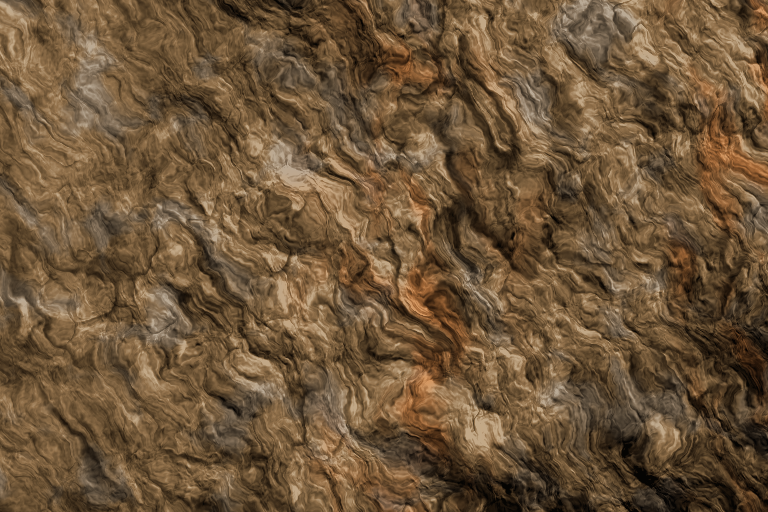
Reproduce this texture procedurally as a WebGL 2 fragment shader.

```glsl
#version 300 es
precision highp float;

uniform vec2 u_resolution;
out vec4 fragColor;

vec2 cellGradient(vec2 cell) {
  vec3 h = fract(cell.xyx * vec3(0.1031, 0.1030, 0.0973));
  h += dot(h, h.yzx + 33.33);
  return fract((h.xx + h.yz) * h.zy) * 2.0 - 1.0;
}

float noise(vec2 p) {
  vec2 i = floor(p), f = p - i;
  vec2 w = f * f * f * (f * (f * 6.0 - 15.0) + 10.0);
  vec2 e = vec2(1.0, 0.0);
  float low = mix(dot(cellGradient(i), f), dot(cellGradient(i + e), f - e), w.x);
  float high = mix(dot(cellGradient(i + e.yx), f - e.yx),
                   dot(cellGradient(i + 1.0), f - 1.0), w.x);
  return 1.4 * mix(low, high, w.y);
}

float fbm(vec2 p, int octaves) {
  float sum = 0.0, amp = 1.0;
  for (int i = 0; i < octaves; i++) {
    sum += amp * noise(p);
    p = mat2(2.0, 0.3, -0.3, 2.0) * p + 17.3;
    amp *= 0.5;
  }
  return sum;
}

// Rounded lumps separated by sharp creases
float rockHeight(vec2 p) {
  float sum = 0.0, amp = 0.2;
  p *= vec2(6.5, 4.2);
  for (int i = 0; i < 6; i++) {
    float n = noise(p);
    sum += amp * mix(n, 1.5 * abs(n), 0.6);
    p = mat2(2.0, 0.2, -0.2, 2.0) * p + 9.7;
    amp *= 0.5;
  }
  return sum;
}

// Shadow below a ledge: crisp on one side, fading on the other
float ledgeShadow(vec2 p, float width) {
  float n = noise(p);
  float breaks = smoothstep(-0.05, 0.3, noise(p * 0.6 + 41.0));
  return breaks * smoothstep(-0.04, 0.02, n) * (1.0 - smoothstep(0.02, width, n));
}

float blob(vec2 p, vec2 center, vec2 size) {
  vec2 d = (p - center) / size;
  return exp(-dot(d, d));
}

vec3 rockColor(float tone) {
  vec3 c = mix(vec3(0.02, 0.014, 0.008), vec3(0.12, 0.08, 0.04), smoothstep(0.0, 0.12, tone));
  c = mix(c, vec3(0.38, 0.29, 0.18), clamp((tone - 0.12) / 0.26, 0.0, 1.0));
  c = mix(c, vec3(0.58, 0.45, 0.30), clamp((tone - 0.38) / 0.20, 0.0, 1.0));
  return mix(c, vec3(0.76, 0.66, 0.53), clamp((tone - 0.58) / 0.18, 0.0, 1.0));
}

void main() {
  vec2 p = gl_FragCoord.xy / u_resolution.y;

  // Lean the grain and roughen its outlines
  vec2 q = vec2(p.x + 0.28 * p.y, p.y);
  q += 0.045 * vec2(fbm(p * 5.0, 3), fbm(p * 5.0 + 31.0, 3));
  q += 0.009 * vec2(fbm(p * 26.0 + 7.0, 3), fbm(p * 26.0 + 53.0, 3));

  // Relief lit from above
  vec2 toLight = vec2(0.0011, 0.0022);
  float slope = (rockHeight(q - toLight) - rockHeight(q + toLight)) / 0.005;
  float roughness = smoothstep(0.1, 0.65, p.x + 0.4 * noise(p * 4.0));
  float tone = 0.475 + slope * mix(0.055, 0.085, roughness);

  // Stains, fibres and grain
  float stain = fbm(p * vec2(4.0, 2.6) + 12.0, 5);
  tone += 0.15 * stain;
  tone += 0.07 * fbm(q * vec2(42.0, 16.0), 3);
  tone += 0.05 * noise(p * 115.0) + 0.045 * noise(p * 171.0 + 5.0);

  // Pale mineral patches
  float deposit = fbm(q * vec2(9.0, 6.0) + 73.0, 4);
  float paleZone = blob(p, vec2(1.0, 0.87), vec2(0.15, 0.2))
                 + 0.5 * blob(p, vec2(0.36, 0.43), vec2(0.12, 0.2));
  float pale = smoothstep(0.25, 0.65, deposit + 0.45 * paleZone);
  tone += 0.14 * pale;

  // Damp dark areas towards the lower right
  vec2 r = p + 0.13 * vec2(stain, deposit);
  float damp = smoothstep(0.72, 1.1, r.x) * (1.0 - smoothstep(0.02, 0.3, r.y));
  damp = max(damp, 0.8 * smoothstep(1.28, 1.38, r.x) * (1.0 - smoothstep(0.4, 0.7, r.y)));
  damp = max(damp, 0.55 * blob(r, vec2(0.6, 0.92), vec2(0.16, 0.14)));
  tone -= 0.24 * damp;

  // Deep ledges, then finer fissures
  float shadow = ledgeShadow(q * vec2(7.0, 4.0) + 3.0, 0.2);
  shadow = max(shadow, 0.85 * ledgeShadow(q * vec2(13.0, 8.0) + 24.0, 0.2));
  shadow = max(shadow, 0.6 * ledgeShadow(q * vec2(28.0, 17.0) + 61.0, 0.24));
  tone = mix(tone, 0.35 * tone - 0.03, shadow * mix(0.65, 0.9, roughness));

  // Rusty bands and grey weathering
  vec3 color = rockColor(clamp(tone, 0.0, 0.8));
  float rust = blob(vec2(r.x, 0.0), vec2(0.82, 0.0), vec2(0.14, 1.0))
             + smoothstep(1.3, 1.42, r.x);
  rust *= smoothstep(-0.2, 0.5, fbm(q * vec2(11.0, 5.0) + 90.0, 3));
  color *= mix(vec3(1.0), vec3(1.1, 0.9, 0.72), min(rust, 1.0));
  float grey = smoothstep(0.0, 0.6, fbm(q * 8.0 + 120.0, 4));
  color = mix(color, vec3(dot(color, vec3(0.35, 0.5, 0.15))), 0.4 * grey);
  fragColor = vec4(color, 1.0);
}
```
